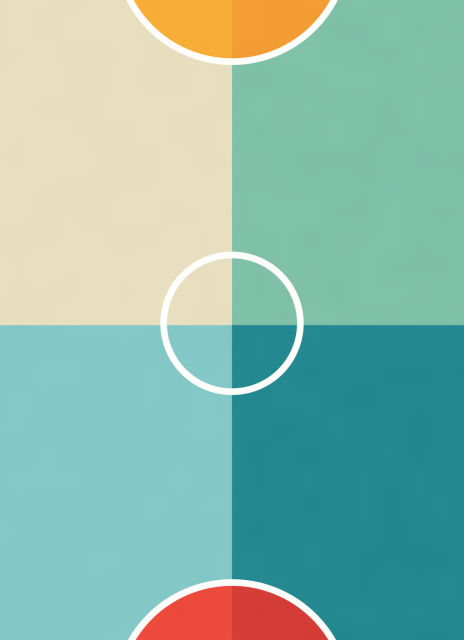
This background is drawn by a Shadertoy shader. Its source:

```glsl
const vec3 CREAM = vec3(0.908, 0.871, 0.752);
const vec3 SAGE = vec3(0.500, 0.753, 0.663);
const vec3 AQUA = vec3(0.514, 0.784, 0.780);
const vec3 TEAL = vec3(0.137, 0.533, 0.561);
const vec3 WHITE = vec3(0.995, 0.995, 0.985);

float hash(vec2 p) {
    vec3 q = fract(vec3(p.xyx) * 0.1031);
    q += dot(q, q.yzx + 33.33);
    return fract((q.x + q.y) * q.z);
}

float valueNoise(vec2 p) {
    vec2 cell = floor(p), f = fract(p);
    f = f * f * (3.0 - 2.0 * f);
    return mix(mix(hash(cell), hash(cell + vec2(1, 0)), f.x),
               mix(hash(cell + vec2(0, 1)), hash(cell + vec2(1, 1)), f.x), f.y);
}

// Coverage of the region where the signed distance is negative
float fill(float dist) {
    float pixel = 1.0 / iResolution.y;
    return 1.0 - smoothstep(-0.75 * pixel, 0.75 * pixel, dist);
}

// Disc with a white rim centred on its radius
vec3 rimmedDisc(vec3 base, vec3 inside, vec2 p, float centerY, float radius) {
    float dist = length(p - vec2(0.0, centerY)) - radius;
    vec3 color = mix(base, inside, fill(dist));
    return mix(color, WHITE, fill(abs(dist) - 0.0052));
}

void mainImage(out vec4 fragColor, in vec2 fragCoord) {
    // Height is one unit, x is zero on the vertical split
    vec2 p = (fragCoord - vec2(0.5 * iResolution.x, 0.0)) / iResolution.y;
    float right = fill(-p.x);
    float upper = fill(0.492 - p.y);

    // Four colour fields
    vec3 field = mix(mix(AQUA, TEAL, right), mix(CREAM, SAGE, right), upper);
    vec3 color = field;

    // Two-tone discs cut by the top and bottom edges
    vec3 orange = mix(vec3(0.972, 0.682, 0.212), vec3(0.949, 0.612, 0.200), right);
    vec3 red = mix(vec3(0.922, 0.290, 0.239), vec3(0.831, 0.239, 0.212), right);
    color = rimmedDisc(color, orange, p, 1.0839, 0.1802);
    color = rimmedDisc(color, red, p, -0.0918, 0.1816);

    // Open ring in the middle
    color = rimmedDisc(color, field, p, 0.4948, 0.1068);

    // Faint paper mottling
    color += 0.008 * (valueNoise(p * 24.0 + 40.0) - 0.5);
    fragColor = vec4(color, 1.0);
}
```
